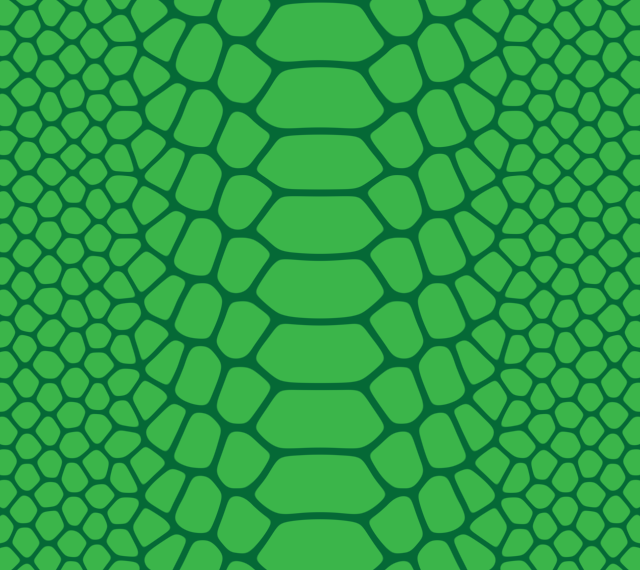
Reproduce this pattern procedurally as a Shadertoy shader.

```glsl
// Green reptile skin: wide belly plates flanked by mirrored scales that shrink outward.

const vec3 SCALE_GREEN = vec3(0.23, 0.71, 0.29);
const vec3 SEAM_GREEN = vec3(0.02, 0.41, 0.21);
const float PERIOD = 0.1133;     // height of one belly plate
const float PLATE_REACH = 0.070; // half length of a plate's core
const int COLUMNS = 12;

// Distance from the spine and vertical phase of the five large columns
const float COLUMN_X[5] = float[5](0.0, 0.129, 0.223, 0.270, 0.310);
const float COLUMN_Y[5] = float[5](0.055, 0.0145, -0.0205, -0.042, 0.026);

vec2 hash2(vec2 p) {
    vec3 q = fract(p.xyx * vec3(0.1031, 0.1030, 0.0973));
    q += dot(q, q.yzx + 33.33);
    return fract((q.xx + q.yz) * q.zy) * 2.0 - 1.0;
}

float gradientNoise(vec2 p) {
    vec2 i = floor(p), f = fract(p);
    vec2 u = f * f * (3.0 - 2.0 * f);
    float a = dot(hash2(i), f);
    float b = dot(hash2(i + vec2(1, 0)), f - vec2(1, 0));
    float c = dot(hash2(i + vec2(0, 1)), f - vec2(0, 1));
    float d = dot(hash2(i + vec2(1, 1)), f - vec2(1, 1));
    return mix(mix(a, b, u.x), mix(c, d, u.x), u.y);
}

// Column spacing: x position, y phase, vertical period
vec3 columnGrid(int column) {
    if (column < 5) return vec3(COLUMN_X[column], COLUMN_Y[column], PERIOD);
    float outer = float(column - 4);
    float phase = -0.010 + 0.25 * PERIOD * mod(outer + 1.0, 2.0);
    return vec3(COLUMN_X[4] + 0.041 * outer, phase, 0.5 * PERIOD);
}

// Seed of the scale in a column, counted from the row nearest to p
vec2 scaleSeed(vec2 p, int column, int rowStep) {
    vec3 grid = columnGrid(column);
    float row = floor((p.y - grid.y) / grid.z + 0.5) + float(rowStep);
    vec2 seed = vec2(grid.x, grid.y + row * grid.z);
    if (column == 0) return vec2(clamp(p.x, -PLATE_REACH, PLATE_REACH), seed.y);
    float jitter = column < 4 ? 0.002 : 0.006;
    return seed + jitter * hash2(vec2(float(column) + 3.0, row + 20.0));
}

// Bend the plates and make the seams slightly uneven
vec2 warpSkin(vec2 p) {
    float shoulder = min(p.x / 0.09, 1.3);
    float fade = 1.0 - smoothstep(0.08, 0.15, p.x);
    float bow = 0.010 * cos(6.2832 * (p.y - 0.11) / 0.79);
    float swell = (p.y - 0.235) / 0.06;
    p.y -= bow * shoulder * shoulder * fade + 0.005 * exp(-swell * swell);
    float unevenness = 0.005 * smoothstep(0.02, 0.12, p.x);
    vec2 wobble = vec2(gradientNoise(p * 17.0), gradientNoise(p * 17.0 + 41.0));
    return p + unevenness * wobble;
}

// Rounded distance from p to the border of its scale
float borderDistance(vec2 p, float rounding) {
    vec2 nearest = vec2(0.0);
    float best = 10.0;
    for (int c = 0; c < COLUMNS; c++)
    for (int r = -1; r <= 1; r++) {
        vec2 seed = scaleSeed(p, c, r);
        float d = dot(p - seed, p - seed);
        if (d < best) { best = d; nearest = seed; }
    }
    float sum = 0.0;
    for (int c = 0; c < COLUMNS; c++)
    for (int r = -1; r <= 1; r++) {
        vec2 seed = scaleSeed(p, c, r);
        float separation = length(seed - nearest);
        if (separation > 0.0001) {
            float d = dot(p - seed, p - seed);
            sum += exp(-(d - best) / (2.0 * separation * rounding));
        }
    }
    return -rounding * log(max(sum, 1e-30));
}

void mainImage(out vec4 fragColor, in vec2 fragCoord) {
    // Mirrored across the spine, y running down, canvas height = 1
    vec2 p = (fragCoord - vec2(0.5 * iResolution.x, 0.0)) / iResolution.y;
    p = vec2(abs(p.x), 1.0 - p.y);

    float outward = smoothstep(0.12, 0.42, p.x);
    float rounding = mix(0.0050, 0.0028, outward);
    float seamHalfWidth = mix(0.0062, 0.0036, outward);

    float edge = borderDistance(warpSkin(p), rounding) - seamHalfWidth;
    float pixel = 0.8 / iResolution.y;
    vec3 color = mix(SEAM_GREEN, SCALE_GREEN, smoothstep(-pixel, pixel, edge));
    fragColor = vec4(color, 1.0);
}
```
